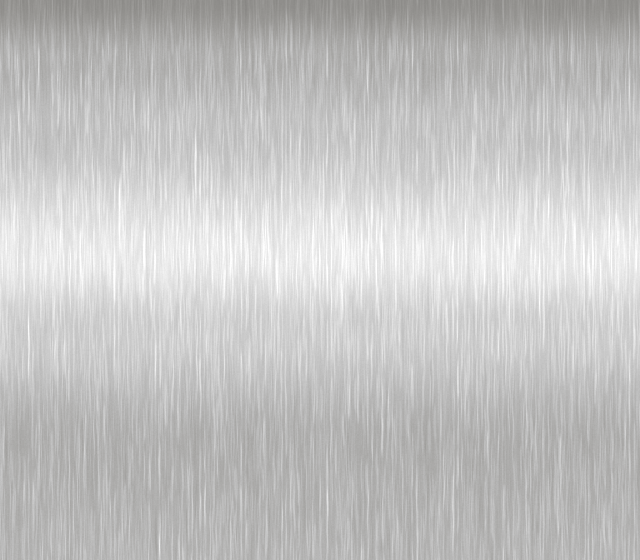
A WebGL 1 fragment shader for this texture:

```glsl
precision highp float;

uniform vec2 u_resolution;

// Brightness of the sheen, from the bottom edge to the top edge
const float BOTTOM_TONE = 0.690;
const float LOWER_TONE = 0.670;
const float SHOULDER_TONE = 0.790;
const float GLINT_TONE = 0.900;
const float UPPER_TONE = 0.745;
const float DUSK_TONE = 0.675;
const float TOP_TONE = 0.555;

// Heights of the sheen bands
const float LOWER_Y = 0.21;
const float SHOULDER_Y = 0.41;
const float GLINT_Y = 0.54;
const float UPPER_Y = 0.77;
const float DUSK_Y = 0.89;

// Scratches, measured in canvas heights
const int LAYERS = 6;
const float COLUMNS_MIN = 98.0;
const float COLUMNS_STEP = 13.0;
const float LENGTH_MIN = 0.08;
const float LENGTH_STEP = 0.022;
const float THIN = 0.10;
const float THICK = 0.21;
const float LIGHT = 0.064;
const float DARK = 0.022;
const float TOP_CONTRAST = 0.55;
const float WOBBLE = 0.0007;
const float WOBBLE_RATE = 75.0;

const float WAVE_AMOUNT = 0.002;
const float GRAIN_CELLS = 448.0;
const float GRAIN_AMOUNT = 0.018;
const vec3 SHADE_TINT = vec3(0.004, -0.001, -0.012);

float hash(vec2 p) {
  vec3 q = fract(p.xyx * 0.1031);
  q += dot(q, q.yzx + 33.33);
  return fract((q.x + q.y) * q.z);
}

// Vertical light distribution with a bright horizontal glint
float sheen(float y) {
  float tone = mix(BOTTOM_TONE, LOWER_TONE, smoothstep(0.0, LOWER_Y, y));
  tone = mix(tone, SHOULDER_TONE, smoothstep(LOWER_Y, SHOULDER_Y, y));
  tone = mix(tone, GLINT_TONE, smoothstep(SHOULDER_Y, GLINT_Y, y));
  tone = mix(tone, UPPER_TONE, smoothstep(GLINT_Y, UPPER_Y, y));
  tone = mix(tone, DUSK_TONE, smoothstep(UPPER_Y, DUSK_Y, y));
  return mix(tone, TOP_TONE, smoothstep(DUSK_Y, 1.0, y));
}

// One tapered scratch per cell; columns are shifted against each other
float scratches(vec2 p, float columns, float len, float seed, float pixel) {
  float x = p.x * columns + seed * 0.37;
  float column = floor(x);
  float y = p.y / len + 8.0 * hash(vec2(column, seed));
  vec2 cell = vec2(column + seed * 57.0, floor(y) + seed * 19.0);

  float phase = 6.2832 * hash(cell + 5.9);
  float bend = WOBBLE * columns * sin(p.y * WOBBLE_RATE + phase);
  float center = mix(0.32, 0.68, hash(cell + 3.1)) + bend;
  float halfWidth = mix(THIN, THICK, hash(cell + 7.7));
  float strength = mix(-DARK, LIGHT, hash(cell + 12.3));

  float along = fract(y);
  float taper = smoothstep(0.0, 0.25, along) * smoothstep(0.0, 0.25, 1.0 - along);
  float edge = pixel * columns;
  float gap = halfWidth * mix(0.6, 1.0, taper) - abs(fract(x) - center);
  return strength * taper * clamp(gap / edge + 0.5, 0.0, 1.0);
}

// Slow sideways variation of the brushing
float waves(float x) {
  return sin(x * 23.0 + 1.0) + sin(x * 61.0 + 2.4) + sin(x * 137.0);
}

void main() {
  float pixel = 1.0 / u_resolution.y;
  vec2 p = gl_FragCoord.xy * pixel;

  float brushing = WAVE_AMOUNT * waves(p.x);
  for (int i = 0; i < LAYERS; i++) {
    float layer = float(i);
    float columns = COLUMNS_MIN + COLUMNS_STEP * layer;
    float len = LENGTH_MIN + LENGTH_STEP * layer;
    brushing += scratches(p, columns, len, layer + 1.0, pixel);
  }
  brushing += GRAIN_AMOUNT * (hash(floor(p * GRAIN_CELLS)) - 0.5);

  float contrast = mix(1.0, TOP_CONTRAST, smoothstep(DUSK_Y, 1.0, p.y));
  float tone = sheen(p.y) + brushing * contrast;
  vec3 color = vec3(tone) + SHADE_TINT * (1.0 - smoothstep(0.56, 0.78, tone));
  gl_FragColor = vec4(clamp(color, 0.0, 1.0), 1.0);
}
```
